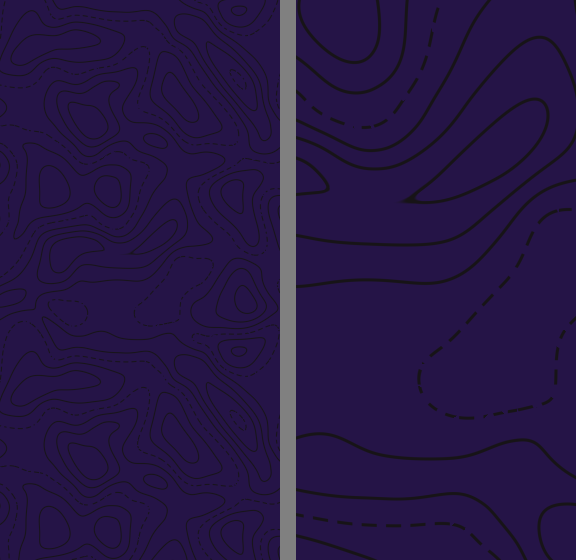
Left: the whole. Right: its middle third, enlarged.
Write a WebGL 1 fragment shader that draws this pattern.

```glsl
precision highp float;
// Topographic contour map: thin dark level lines on deep violet.
// A warped gradient noise gives the height; each line is drawn from its
// distance |height - level| / slope, and every few levels it is dashed.

uniform vec2 u_resolution;

const vec3 GROUND = vec3(0.145, 0.078, 0.280);
const vec3 INK = vec3(0.090, 0.078, 0.090);

// Lengths are in canvas widths
const float TILE_HEIGHT = 1.217;    // the map repeats vertically
const float ROWS = 5.0;             // noise cells per tile
const float LEVELS = 6.5;           // contours per unit of noise
const float DETAIL = 0.13;          // strength of the finer octave
const float WARP = 0.35;            // bending of the noise domain, in cells
const float LINE_WIDTH = 0.0036;
const float EDGE_SOFTNESS = 0.75;   // in output pixels
const float MIN_SLOPE = 5.0;        // stops blots on flat ground
const float SLOPE_STEP = 0.001;
const float DASH_EVERY = 4.0;       // one level in this many is dashed
const float DASH_PERIOD = 0.029;
const float DASH_FILL = 0.62;
const float DASH_DIRECTIONS = 8.0;
const float PI = 3.14159265;

float hash(vec2 p) {
  return fract(sin(dot(p, vec2(127.1, 311.7))) * 43758.5453);
}

// Contribution of one lattice corner: random unit gradient, periodic in y
float corner(vec2 cell, vec2 offset, float rows) {
  float angle = 2.0 * PI * hash(vec2(cell.x, mod(cell.y, rows)));
  return dot(vec2(cos(angle), sin(angle)), offset);
}

float gradientNoise(vec2 p, float rows) {
  vec2 i = floor(p);
  vec2 f = p - i;
  vec2 u = f * f * f * (f * (f * 6.0 - 15.0) + 10.0);
  vec2 e = vec2(1.0, 0.0);
  float low = mix(corner(i, f, rows), corner(i + e, f - e, rows), u.x);
  float high = mix(corner(i + e.yx, f - e.yx, rows),
                   corner(i + e.xx, f - e.xx, rows), u.x);
  return mix(low, high, u.y);
}

// Terrain height, one unit per contour
float height(vec2 p) {
  vec2 q = p * ROWS / TILE_HEIGHT;
  q += WARP * vec2(gradientNoise(q + vec2(17.3, 0.0), ROWS),
                   gradientNoise(q + vec2(41.7, 0.0), ROWS));
  float h = gradientNoise(q, ROWS);
  h += DETAIL * gradientNoise(2.0 * q + vec2(73.4, 0.0), 2.0 * ROWS);
  return LEVELS * h + 0.4;
}

// Dash mask: position measured along the nearest of a few fixed directions
float dashMask(vec2 p, vec2 slope, float soft) {
  float angle = atan(slope.x, -slope.y);
  float sector = PI / DASH_DIRECTIONS;
  angle = floor(angle / sector + 0.5) * sector;
  float along = dot(p, vec2(cos(angle), sin(angle)));
  float fromCentre = abs(fract(along / DASH_PERIOD) - 0.5) * DASH_PERIOD;
  float halfDash = 0.5 * DASH_FILL * DASH_PERIOD;
  return 1.0 - smoothstep(halfDash - soft, halfDash + soft, fromCentre);
}

void main() {
  vec2 p = gl_FragCoord.xy / u_resolution.x;
  float soft = EDGE_SOFTNESS / u_resolution.x;

  // Height and slope
  float h = height(p);
  vec2 slope = vec2(height(p + vec2(SLOPE_STEP, 0.0)) - h,
                    height(p + vec2(0.0, SLOPE_STEP)) - h) / SLOPE_STEP;

  // Nearest contour
  float level = floor(h + 0.5);
  float dist = abs(h - level) / max(length(slope), MIN_SLOPE);
  float halfWidth = 0.5 * LINE_WIDTH;
  float line = 1.0 - smoothstep(halfWidth - soft, halfWidth + soft, dist);

  // Dashed levels
  if (abs(mod(level, DASH_EVERY) - 1.0) < 0.5) {
    line *= dashMask(p, slope, soft);
  }

  gl_FragColor = vec4(mix(GROUND, INK, line), 1.0);
}
```
